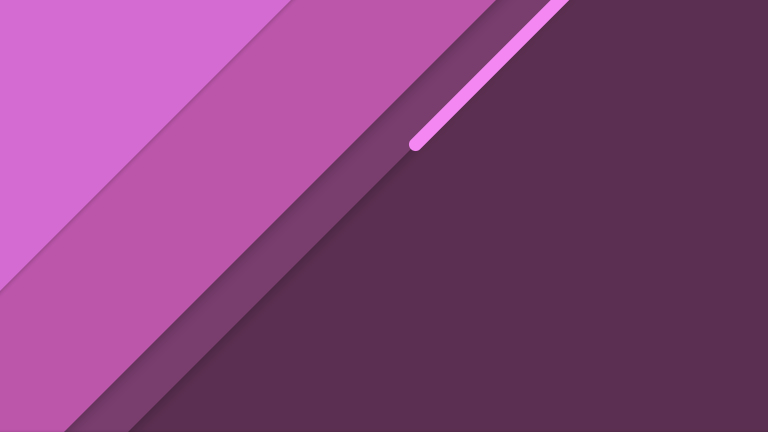
Reproduce this background procedurally as a WebGL 1 fragment shader.

```glsl
precision highp float;

uniform vec2 u_resolution;

const vec3 ORCHID = vec3(0.832, 0.418, 0.824);
const vec3 MAGENTA = vec3(0.738, 0.337, 0.668);
const vec3 PLUM = vec3(0.474, 0.240, 0.430);
const vec3 NIGHT = vec3(0.358, 0.184, 0.318);
const vec3 BAR_COLOR = vec3(0.955, 0.530, 0.945);

// Lengths are fractions of the canvas height.
const float ORCHID_EDGE = 0.6736;   // where each diagonal meets the top side
const float MAGENTA_EDGE = 1.1481;
const float PLUM_EDGE = 1.2963;
const vec2 BAR_END = vec2(0.9620, 0.6657);
const float BAR_RADIUS = 0.0153;
const float THIN_SHADOW = 0.014;
const float WIDE_SHADOW = 0.038;
const float SHADOW_STRENGTH = 0.17;
const float FLOOR_SHADOW = 0.008;
const float FLOOR_STRENGTH = 0.10;

const vec2 ALONG = vec2(0.70711, 0.70711);

// Signed distance to a rising diagonal, positive on its lower right side.
float diagonal(vec2 p, float topX) {
  return (p.x + 1.0 - p.y - topX) * ALONG.x;
}

// Distance to a round-capped bar that runs up and right without end.
float barDistance(vec2 p) {
  vec2 q = p - BAR_END;
  return length(q - ALONG * max(dot(q, ALONG), 0.0)) - BAR_RADIUS;
}

float coverage(float d, float pixel) {
  return clamp(0.5 - d / pixel, 0.0, 1.0);
}

float shade(float d, float width, float strength) {
  float fade = 1.0 - clamp(d / width, 0.0, 1.0);
  return 1.0 - strength * fade * fade;
}

// Lays a sheet over the colour below and darkens what lies past its edge.
vec3 addSheet(vec3 below, vec3 sheet, float d, float shadow, float pixel) {
  return mix(below * shade(d, shadow, SHADOW_STRENGTH), sheet, coverage(d, pixel));
}

void main() {
  float pixel = 1.0 / u_resolution.y;
  vec2 p = gl_FragCoord.xy * pixel;

  // Stacked sheets, from the bottom up
  vec3 color = NIGHT;
  color = addSheet(color, PLUM, diagonal(p, PLUM_EDGE), WIDE_SHADOW, pixel);
  color = addSheet(color, MAGENTA, diagonal(p, MAGENTA_EDGE), WIDE_SHADOW, pixel);
  color = addSheet(color, ORCHID, diagonal(p, ORCHID_EDGE), THIN_SHADOW, pixel);

  // Faint darkening along the lower side
  color *= shade(p.y, FLOOR_SHADOW, FLOOR_STRENGTH);

  // Bright bar
  color = mix(color, BAR_COLOR, coverage(barDistance(p), pixel));

  gl_FragColor = vec4(color, 1.0);
}
```
